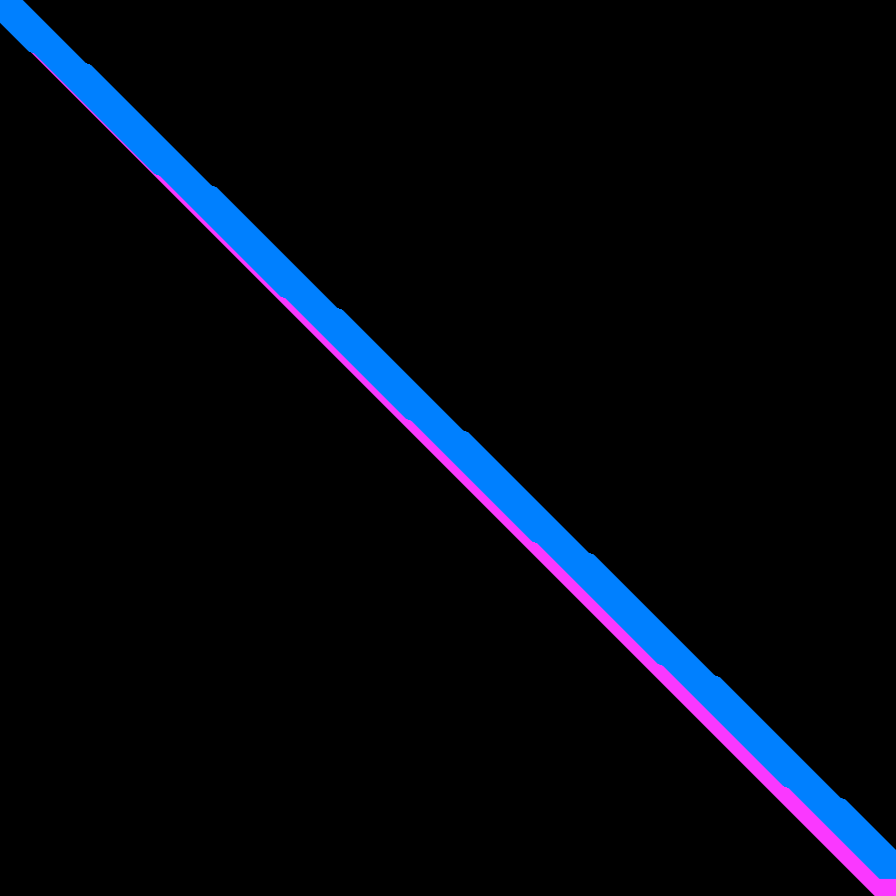
Write a WebGL 2 fragment shader that draws this background.

```glsl
#version 300 es
precision highp float;
// Draws a stepped blue diagonal ribbon over a straight magenta one on black.
uniform vec2 u_resolution;
out vec4 outColor;

// Soft coverage: 1 where the value is above the edge.
float above(float edge, float value, float blur) {
    return smoothstep(edge - blur, edge + blur, value);
}

void main() {
    vec2 uv = gl_FragCoord.xy / u_resolution;
    float down = 1.0 - uv.y;
    float across = uv.x - down;
    float pixel = 1.0 / min(u_resolution.x, u_resolution.y);

    // Slanted joints divide the blue ribbon; each piece shifts slightly right.
    float pieces = (down - 0.2 * uv.x) / 0.1086 + 0.52;
    float jointBlur = pixel / 0.1086;
    float joint = smoothstep(1.0 - jointBlur, 1.0, fract(pieces));
    float shift = 0.00371 * (floor(pieces) + joint);

    // The blue ribbon has constant width and a flat lower end.
    float blueMask = above(-0.0254, across - shift, pixel)
        * (1.0 - above(0.0254, across - shift, pixel))
        * (1.0 - above(0.981, down, 0.7 * pixel));

    // The magenta ribbon keeps a straight lower edge.
    float magentaMask = above(-0.0238, across, pixel)
        * (1.0 - above(0.021, across, pixel));

    vec3 color = vec3(0.98, 0.22, 1.0) * magentaMask;
    color = mix(color, vec3(0.0, 0.502, 1.0), blueMask);
    outColor = vec4(color, 1.0);
}
```
